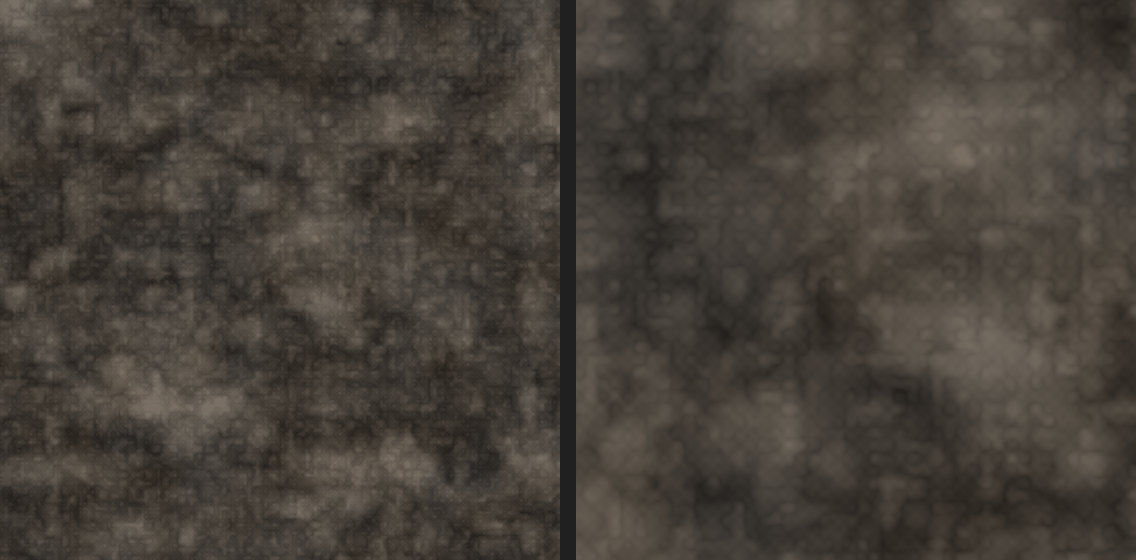
Left: the whole. Right: its middle third, enlarged.
Reproduce this texture procedurally as a WebGL 2 fragment shader.

```glsl
#version 300 es
precision highp float;

uniform vec2 u_resolution;
out vec4 fragColor;

const float TAU = 6.283185;
const int OCTAVES = 5;

float hash(vec2 p) {
    return fract(sin(dot(p, vec2(127.1, 311.7))) * 43758.5453);
}

float valueNoise(vec2 p) {
    vec2 cell = floor(p);
    vec2 f = fract(p);
    vec2 blend = f * f * (3.0 - 2.0 * f);
    float bottom = mix(hash(cell), hash(cell + vec2(1.0, 0.0)), blend.x);
    float top = mix(hash(cell + vec2(0.0, 1.0)), hash(cell + vec2(1.0)), blend.x);
    return mix(bottom, top, blend.y);
}

// Rounded bright lumps separated by narrow dark creases
float puff(vec2 p, float creasing) {
    float n = valueNoise(p);
    return mix(n, abs(2.0 * n - 1.0), creasing);
}

// Weighted average of puffs, from broad patches down to fine grain
float mottling(vec2 uv, float frequency, float creasing) {
    float sum = 0.0;
    float total = 0.0;
    float weight = 1.0;
    for (int i = 0; i < OCTAVES; i++) {
        vec2 offset = vec2(17.3, 9.7) * float(i + 1);
        sum += weight * puff(uv * frequency + offset, creasing);
        total += weight;
        frequency *= 2.03;
        weight *= 0.79;
    }
    return sum / total;
}

// Faint regular grid of tiny bumps
float weave(vec2 uv, float threads) {
    vec2 wave = sin(uv * threads * TAU);
    return wave.x * wave.y;
}

vec3 stoneColor(float tone, float warmth) {
    vec3 dark = vec3(0.19, 0.172, 0.152);
    vec3 light = vec3(0.40, 0.368, 0.33);
    vec3 color = mix(dark, light, tone);
    return color + vec3(0.007, 0.0, -0.007) * warmth;
}

void main() {
    vec2 uv = gl_FragCoord.xy / min(u_resolution.x, u_resolution.y);

    // Overall light and dark
    float tone = 0.38 + 3.4 * (mottling(uv, 8.0, 0.6) - 0.404);
    tone += 0.035 * weave(uv, 120.0);
    tone = clamp(tone, -0.25, 1.35);

    // Slow drift between warm and neutral
    float warmth = 2.0 * valueNoise(uv * 14.0 + 53.0) - 1.0;

    fragColor = vec4(stoneColor(tone, warmth), 1.0);
}
```
